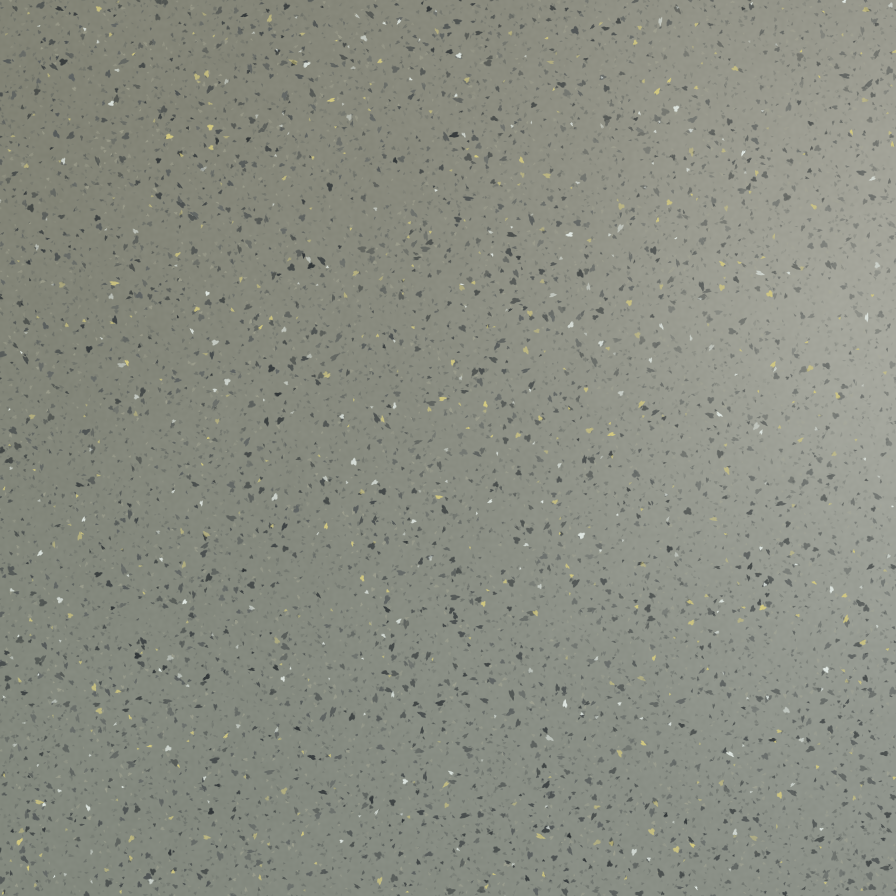
A WebGL 2 fragment shader for this texture:

```glsl
#version 300 es
precision highp float;
// Speckled grey-green composite stone: a smooth slab lit by a soft glare at
// the right, filled with faint grit, dark angular chips and a few bright
// flecks. Each chip layer is a jittered grid of wobbly ellipses.

#define GRIT_CELLS 150.0
#define CHIP_CELLS 88.0
#define FLECK_CELLS 44.0
#define GRIT_SHARE 0.50
#define CHIP_SHARE 0.42
#define FLECK_SHARE 0.36
#define EDGE_SOFTNESS 0.0011
#define GLARE_CENTRE vec2(1.06, 0.65)
#define GLARE_RADIUS 0.42
#define GLARE_STRENGTH 0.115
#define MOTTLE 0.016

uniform vec2 u_resolution;
out vec4 fragColor;

// Integer hash giving four values in 0..1 for a cell and a layer seed
vec4 hash4(vec2 cell, uint seed) {
    uvec4 v = uvec4(ivec4(ivec2(cell), ivec2(cell.yx) + 57)) + seed * 1013u;
    v = v * 1664525u + 1013904223u;
    for (int i = 0; i < 2; i++) {
        v += v.yzwx * v.wxyz;
        v ^= v >> 16u;
        v = v * 1664525u + 1013904223u;
    }
    v ^= v >> 15u;
    return vec4(v >> 8u) / 16777216.0;
}

vec2 gradientAt(vec2 cell) {
    float angle = 6.28318 * hash4(cell, 9u).x;
    return vec2(cos(angle), sin(angle));
}

float gradientNoise(vec2 p) {
    vec2 i = floor(p), f = p - i;
    vec2 w = f * f * f * (f * (f * 6.0 - 15.0) + 10.0);
    vec2 e = vec2(1.0, 0.0);
    float a = dot(gradientAt(i), f);
    float b = dot(gradientAt(i + e), f - e);
    float c = dot(gradientAt(i + e.yx), f - e.yx);
    float d = dot(gradientAt(i + 1.0), f - 1.0);
    return mix(mix(a, b, w.x), mix(c, d, w.x), w.y);
}

// Scattered chips: x = coverage, yz = random tint values of the top chip
vec3 chips(vec2 uv, float cells, float share, vec2 radii, uint seed) {
    vec3 best = vec3(0.0);
    vec2 home = floor(uv * cells);
    float soft = max(EDGE_SOFTNESS, 0.8 / u_resolution.y);
    for (int y = -1; y <= 1; y++)
    for (int x = -1; x <= 1; x++) {
        vec2 cell = home + vec2(x, y);
        vec4 place = hash4(cell, seed);
        if (place.z > share) continue;
        vec4 look = hash4(cell, seed + 1u);
        vec2 p = uv - (cell + place.xy) / cells;
        float turn = 6.28318 * place.w;
        p = mat2(cos(turn), -sin(turn), sin(turn), cos(turn)) * p;
        p *= vec2(mix(1.0, 0.7, look.w), mix(1.0, 1.5, look.w));
        float radius = mix(radii.x, radii.y, look.x * look.x);
        float bearing = atan(p.y, p.x + 1e-6);
        radius *= 1.0 + 0.2 * sin(3.0 * bearing + 40.0 * look.y)
                      + 0.1 * sin(5.0 * bearing + 40.0 * look.z);
        float cover = 1.0 - smoothstep(-soft, soft, length(p) - radius);
        if (cover > best.x) best = vec3(cover, look.yz);
    }
    return best;
}

// Slab colour: cooler towards the lower left, brightened by the glare
vec3 slab(vec2 uv, float glare) {
    vec3 warm = vec3(0.512, 0.517, 0.463);
    vec3 cool = vec3(0.512, 0.534, 0.492);
    vec3 color = mix(warm, cool, smoothstep(0.9, 0.1, uv.y));
    color += vec3(0.030, 0.028, 0.036) * uv.x;
    color += vec3(1.0, 0.98, 1.02) * GLARE_STRENGTH * glare;
    float tone = gradientNoise(uv * 5.0) * 0.6 + gradientNoise(uv * 38.0) * 0.5
               + gradientNoise(uv * 170.0) * 0.9;
    return color + MOTTLE * tone;
}

void main() {
    vec2 uv = gl_FragCoord.xy / u_resolution.y;
    vec2 toGlare = (uv - GLARE_CENTRE) / GLARE_RADIUS;
    float glare = exp(-dot(toGlare, toGlare));
    float haze = 1.0 - 0.5 * glare;
    vec3 color = slab(uv, glare);

    // Faint grit, mostly darker than the slab
    vec3 grit = chips(uv, GRIT_CELLS, GRIT_SHARE, vec2(0.0008, 0.0021), 11u);
    vec3 gritColor = grit.y < 0.8 ? vec3(0.35, 0.37, 0.36) : vec3(0.68, 0.68, 0.60);
    color = mix(color, gritColor, grit.x * mix(0.15, 0.55, grit.z) * haze);

    // Dark chips, gathered in loose drifts
    float drift = 1.0 + 0.5 * gradientNoise(uv * 9.0 + 31.0);
    vec3 chip = chips(uv, CHIP_CELLS, CHIP_SHARE, vec2(0.0011, 0.0040), 23u);
    vec3 chipColor = mix(vec3(0.17, 0.19, 0.20), vec3(0.37, 0.39, 0.39), chip.y);
    color = mix(color, chipColor, chip.x * min(1.0, mix(0.5, 0.95, chip.z) * drift) * haze);

    // Bright flecks, yellowish or white
    vec3 fleck = chips(uv, FLECK_CELLS, FLECK_SHARE, vec2(0.0010, 0.0034), 41u);
    vec3 fleckColor = fleck.y < 0.6 ? vec3(0.83, 0.79, 0.50) : vec3(0.88, 0.91, 0.89);
    color = mix(color, fleckColor, fleck.x * mix(0.45, 1.0, fleck.z));

    fragColor = vec4(color, 1.0);
}
```
